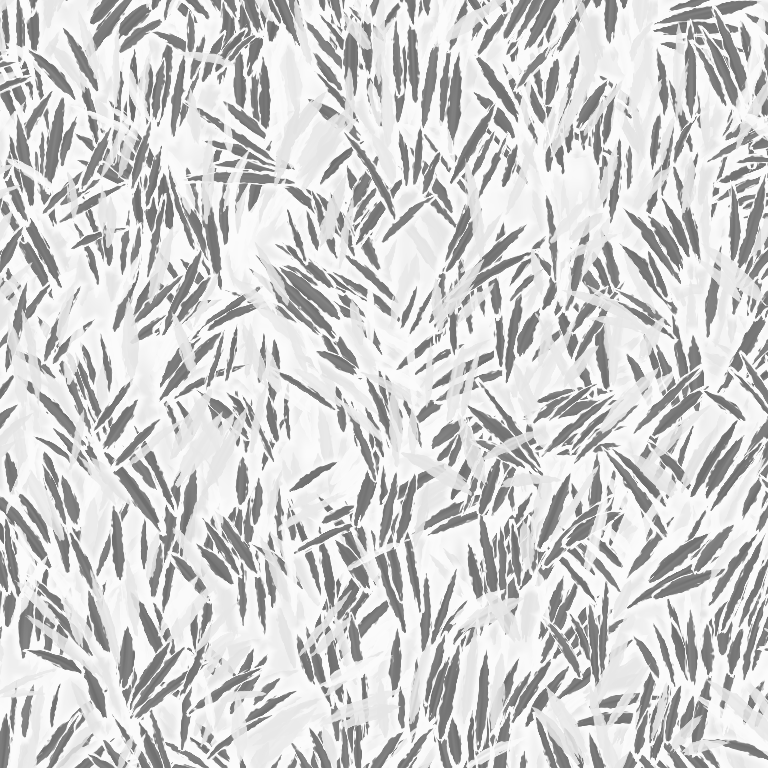
Give the GLSL for this texture, as a Shadertoy shader.

```glsl
// Dry-brush grass: fanned tufts of curved, ragged grey blades on white paper.
// Jittered grids of tufts are painted layer over layer; each dark blade clears
// a crisp gap in the ink below it and a soft white halo in the pale wash.

const float GRID = 9.0;            // tufts across the canvas
const int   LAYERS = 4;
const int   BLADES = 5;            // blades per tuft
const vec4  DARK_SHARE = vec4(0.0, 0.74, 0.76, 0.0);  // dark blades per layer
const vec4  KEEP_SHARE = vec4(1.0, 1.0, 0.95, 0.33);  // blades kept per layer
const float BLADE_LENGTH = 0.105;
const float HALF_WIDTH = 0.0067;
const float SPACING = 0.0185;      // between blades of one tuft
const float LEAN = 1.15;           // spread of tuft directions, radians
const float LEAN_BIAS = 0.07;      // slight lean to the right
const float GAP = 0.0022;          // clear rim around a dark blade
const float HALO = 0.011;          // soft white rim in the wash
const float RAGGED = 0.0042;       // bristle roughness of the edges
const float PAPER = 0.985;
const float WASH = 0.905;
const float INK_DEEP = 0.43;
const float INK_PALE = 0.525;

struct Paint { float wash; float ink; float tone; };

vec4 hash4(vec2 p) {
    vec4 q = fract(vec4(p.xyxy) * vec4(0.1031, 0.1030, 0.0973, 0.1099));
    q += dot(q, q.wzxy + 33.33);
    return fract((q.xxyz + q.yzzw) * q.zywx);
}

float hash1(vec2 p) {
    vec3 q = fract(vec3(p.xyx) * 0.1031);
    q += dot(q, q.yzx + 33.33);
    return fract((q.x + q.y) * q.z);
}

float noise(vec2 p) {
    vec2 i = floor(p), f = fract(p);
    f = f * f * (3.0 - 2.0 * f);
    return mix(mix(hash1(i), hash1(i + vec2(1, 0)), f.x),
               mix(hash1(i + vec2(0, 1)), hash1(i + vec2(1, 1)), f.x), f.y);
}

// Coordinates across (x) and along (y) a direction measured from vertical.
vec2 toFrame(vec2 p, float angle) {
    float s = sin(angle), c = cos(angle);
    return vec2(c * p.x - s * p.y, s * p.x + c * p.y);
}

// One brush stroke, centred on q = 0, root at the lower end.
void paintBlade(inout Paint paint, vec2 q, float len, float halfWidth, float bend,
                bool dark, vec4 rnd, float soft) {
    float t = q.y / len + 0.5;
    q.x -= bend * (t * t - 0.33);
    if (abs(q.x) > halfWidth + HALO || abs(q.y) > 0.5 * len + HALO) return;

    // Blunt root, pointed tip
    float s = clamp(t, 0.0, 1.0);
    float profile = 1.87 * pow(s, 0.35) * pow(1.0 - s, 0.6);
    float inside = min(halfWidth * profile - abs(q.x), min(t, 1.0 - t) * len);

    // Bristles: fine across, long along the stroke
    vec2 seed = rnd.xy * 90.0;
    float bristle = noise(q * vec2(420.0, 75.0) + seed);
    float grain = noise(q * vec2(330.0, 240.0) + seed.yx);
    float edge = inside + (bristle - 0.5) * RAGGED + (grain - 0.5) * 0.5 * RAGGED;
    float dryness = smoothstep(0.38, 0.0, t) + 0.5 * smoothstep(0.7, 1.0, t);
    edge -= 1.5 * halfWidth * bristle * bristle * dryness;
    float cover = smoothstep(-soft, soft, edge);
    float streak = noise(q * vec2(330.0, 14.0) + seed + 7.0);

    if (dark) {
        float rim = smoothstep(-soft, soft, inside + GAP + (bristle - 0.5) * RAGGED);
        float halo = smoothstep(-HALO, -0.001, inside);
        paint.wash = mix(paint.wash, PAPER, 0.92 * halo);
        paint.ink = mix(paint.ink * (1.0 - rim), 1.0, cover);
        paint.tone = mix(paint.tone, mix(INK_DEEP, INK_PALE, streak), cover);
    } else {
        float pale = rnd.z < 0.25 ? PAPER : WASH + 0.03 * (rnd.w - 0.5);
        paint.wash = mix(paint.wash, pale, cover * (0.65 + 0.35 * streak));
        paint.ink *= 1.0 - cover * (0.75 + 0.25 * streak);
    }
}

// A fan of blades sharing one direction.
void paintTuft(inout Paint paint, vec2 p, vec2 id, int layer, float soft) {
    vec4 tuft = hash4(id + 5.3);
    float angle = (tuft.x + tuft.y - 1.0) * LEAN + LEAN_BIAS;
    if (tuft.z > 0.9) angle *= 1.8;
    float fan = mix(-0.03, 0.15, tuft.w);
    float size = mix(0.8, 1.2, tuft.z);
    vec2 local = toFrame(p, angle);
    for (int i = 0; i < BLADES; i++) {
        vec2 key = id + float(i) * vec2(7.3, 3.9);
        vec4 rnd = hash4(key + 11.7), shape = hash4(key + 23.1);
        if (shape.w > KEEP_SHARE[layer]) continue;
        bool dark = rnd.z < DARK_SHARE[layer];
        if (!dark) rnd.z = fract(rnd.z * 17.0);
        float place = float(i) - 0.5 * float(BLADES - 1);
        vec2 root = vec2(place * SPACING + (shape.x - 0.5) * 0.008, (shape.y - 0.5) * 0.04);
        vec2 q = toFrame(local - root, place * fan + (rnd.w - 0.5) * 0.16);
        float len = BLADE_LENGTH * size * mix(0.6, 1.3, shape.z);
        float halfWidth = HALF_WIDTH * size * mix(0.6, 1.25, rnd.x) * (dark ? 1.0 : 1.25);
        float bend = place * fan * 0.06 + (tuft.y - 0.5) * 0.03;
        paintBlade(paint, q, len, halfWidth, bend, dark, rnd, soft);
    }
}

void mainImage(out vec4 fragColor, in vec2 fragCoord) {
    vec2 uv = fragCoord / iResolution.y;
    float soft = max(0.7 / iResolution.y, 0.0007);
    float mottling = noise(uv * vec2(70.0, 22.0));
    Paint paint = Paint(mix(0.92, PAPER, mottling), 0.0, INK_DEEP);

    for (int layer = 0; layer < LAYERS; layer++) {
        vec2 shift = float(layer) * vec2(0.37, 0.61);
        vec2 cell = floor(uv * GRID + shift);
        for (int y = -1; y <= 1; y++)
        for (int x = -1; x <= 1; x++) {
            vec2 id = cell + vec2(x, y);
            vec2 key = id + float(layer) * 31.7;
            vec2 centre = (id + 0.5 + 0.6 * (hash4(key).xy - 0.5) - shift) / GRID;
            paintTuft(paint, uv - centre, key, layer, soft);
        }
    }
    fragColor = vec4(vec3(mix(paint.wash, paint.tone, paint.ink)), 1.0);
}
```
